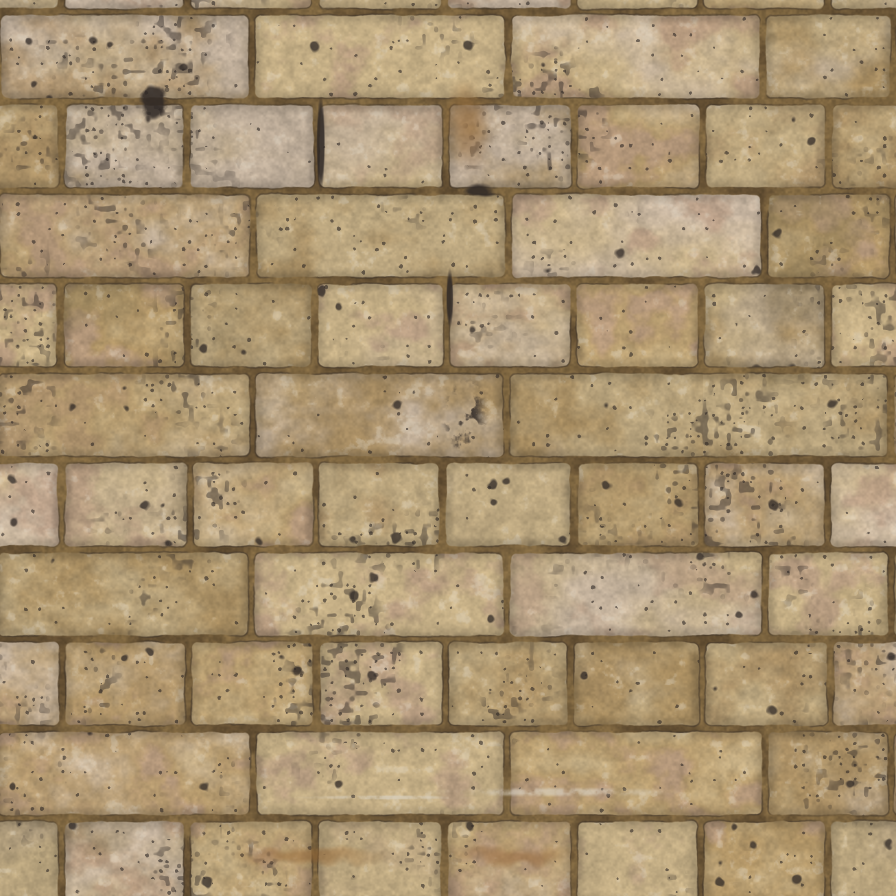
Write a three.js fragment shader that draws this texture.

```glsl
// Weathered buff brick wall: ten courses alternating stretchers and headers.
// Each brick is a rounded box with a hashed tint; tiling noise adds mottling,
// pits and rough edges, and a few soft ellipses add stains and streaks.

varying vec2 vUv;

const float COURSES = 10.0;
const float HEADERS = 7.0;          // header widths across the canvas
const float TOP_SHIFT = 0.0132;     // first bed joint, below the top edge
const float HEADER_SHIFT = 0.474;   // first head joints, in header widths
const float STRETCHER_SHIFT = -0.03;
const float JOINT = 0.0082;
const float JOINT_JITTER = 0.036;
const float CORNER = 0.006;
const float ROUGHNESS = 0.0032;
const float EDGE = 0.0011;
const float LONG_COURSE = 4.0;      // course with one extra long brick
const float LONG_SEAM = 0.785;      // colour change on the long brick

const vec3 BUFF = vec3(0.765, 0.680, 0.520);
const vec3 PALE = vec3(0.780, 0.710, 0.630);
const vec3 ROSE = vec3(0.700, 0.590, 0.500);
const vec3 GOLD = vec3(0.665, 0.550, 0.365);
const vec3 OLIVE = vec3(0.560, 0.485, 0.340);
const vec3 MORTAR = vec3(0.500, 0.405, 0.255);
const vec3 MORTAR_DARK = vec3(0.385, 0.305, 0.195);
const vec3 SOOT = vec3(0.180, 0.155, 0.145);
const vec3 RUST = vec3(0.570, 0.390, 0.200);
const vec3 LIME = vec3(0.850, 0.820, 0.760);

float hash(vec2 p) {
  vec3 q = fract(p.xyx * 0.1031);
  q += dot(q, q.yzx + 33.33);
  return fract((q.x + q.y) * q.z);
}

// Value noise that tiles over the canvas; cells must be whole numbers
float noise(vec2 uv, vec2 cells) {
  vec2 p = uv * cells;
  vec2 i = floor(p), f = fract(p);
  f = f * f * (3.0 - 2.0 * f);
  vec2 a = mod(i, cells), b = mod(i + 1.0, cells);
  vec2 s = cells * 1.37;
  return mix(mix(hash(a + s), hash(vec2(b.x, a.y) + s), f.x),
             mix(hash(vec2(a.x, b.y) + s), hash(b + s), f.x), f.y);
}

float fbm(vec2 uv, vec2 cells) {
  float sum = 0.0, gain = 0.5;
  for (int i = 0; i < 4; i++) {
    sum += gain * noise(uv, cells);
    cells *= 2.0;
    gain *= 0.5;
  }
  return sum / 0.9375;
}

// Scattered round pits, one candidate per grid cell
float pits(vec2 uv, float cells, float density) {
  vec2 p = uv * cells, id = mod(floor(p), cells);
  vec2 c = 0.3 + 0.4 * vec2(hash(id + 3.1), hash(id + 17.7));
  float r = mix(0.10, 0.27, hash(id + 41.3));
  float d = length(fract(p) - c) + 0.16 * (noise(uv, vec2(cells * 4.0)) - 0.5);
  return step(hash(id + 71.9), density) * smoothstep(r + 0.08, r - 0.08, d);
}

float ellipse(vec2 uv, vec2 c, vec2 size, float soft) {
  return smoothstep(1.0 + soft, 1.0 - soft, length((uv - c) / size));
}

float jointX(float joint, float course) {
  return joint + JOINT_JITTER * (hash(vec2(mod(joint, HEADERS), course) + 5.0) - 0.5);
}

void main() {
  vec2 uv = vUv;
  float broad = fbm(uv, vec2(9.0, 13.0));
  float patches = fbm(uv + 0.37, vec2(24.0, 29.0));
  float fine = fbm(uv, vec2(71.0));
  float grain = noise(uv, vec2(230.0)) * 0.6 + noise(uv, vec2(410.0)) * 0.4;

  // Course and brick span
  float y = (1.0 - uv.y - TOP_SHIFT) * COURSES;
  float course = mod(floor(y), COURSES);
  bool headers = mod(course, 2.0) > 0.5;
  float x = mod(uv.x * HEADERS - (headers ? HEADER_SHIFT : STRETCHER_SHIFT), HEADERS);
  float start = floor(x), span = 1.0;
  if (!headers) {
    start = 2.0 * floor(x * 0.5);
    span = start > 5.0 ? 1.0 : 2.0;
    if (course == LONG_COURSE && start > 3.0) { start = 4.0; span = 3.0; }
  }

  // Rounded box with rough edges
  float left = jointX(start, course), right = jointX(start + span, course);
  vec2 q = vec2((x - 0.5 * (left + right)) / HEADERS, (fract(y) - 0.5) / COURSES);
  vec2 halfSize = 0.5 * vec2((right - left) / HEADERS, 1.0 / COURSES) - 0.5 * JOINT;
  vec2 e = abs(q) - halfSize + CORNER;
  float d = length(max(e, 0.0)) + min(max(e.x, e.y), 0.0) - CORNER;
  d += ROUGHNESS * (fine - 0.5) + 0.0016 * (noise(uv, vec2(31.0)) - 0.5);

  // Brick tint and mottling
  vec2 id = vec2(start, course);
  if (span > 2.5) id.x += 9.0 * smoothstep(-0.02, 0.02, uv.x - LONG_SEAM) > 4.5 ? 9.0 : 0.0;
  float tint = hash(id + 11.0), warm = hash(id + 29.0), shade = hash(id + 53.0);
  float paleBias = 0.22 * smoothstep(0.75, 1.0, uv.y);
  vec3 brick = mix(BUFF, PALE, smoothstep(0.55, 1.05, tint + paleBias + 0.9 * (broad - 0.4)));
  brick = mix(brick, GOLD, 0.85 * smoothstep(0.55, 1.15, warm - paleBias + 0.9 * (patches - 0.4)));
  brick = mix(brick, ROSE, 0.75 * smoothstep(0.48, 0.72, patches) * smoothstep(0.2, 0.8, shade));
  brick = mix(brick, OLIVE, 0.6 * smoothstep(0.5, 0.75, broad) * smoothstep(0.5, 0.95, hash(id + 83.0)));
  brick *= 0.94 + 0.09 * shade + 0.22 * (fine - 0.5) + 0.15 * (grain - 0.5);
  brick = mix(brick, LIME, 0.35 * smoothstep(0.64, 0.82, fine));
  brick *= 1.0 - 0.17 * smoothstep(-0.013, 0.0, d) * (0.4 + patches);

  // Pits and soot clusters
  float cluster = smoothstep(0.52, 0.72, fbm(uv + 0.61, vec2(11.0, 8.0)));
  brick = mix(brick, SOOT, 0.6 * pits(uv, 120.0, 0.06 + 0.16 * cluster));
  brick = mix(brick, SOOT, 0.75 * pits(uv + 0.23, 47.0, 0.035));
  brick = mix(brick, SOOT, 0.45 * cluster * smoothstep(0.66, 0.84, noise(uv, vec2(150.0))));

  // Mortar with shadowed brick edges
  vec3 mortar = mix(MORTAR_DARK, MORTAR, smoothstep(0.25, 0.65, patches));
  mortar *= 0.86 + 0.28 * grain;
  float shadow = smoothstep(0.0028, 0.0, d) * smoothstep(0.35, 0.65, noise(uv + 0.13, vec2(43.0)));
  mortar = mix(mortar, SOOT, 0.5 * shadow);
  vec3 color = mix(mortar, brick, smoothstep(EDGE, -EDGE, d));

  // Stains, sooty joints and lime streaks
  vec2 w = uv + 0.012 * (vec2(fine, noise(uv + 0.5, vec2(60.0))) - 0.5);
  float rust = ellipse(w, vec2(0.345, 0.044), vec2(0.06, 0.007), 0.7)
             + ellipse(w, vec2(0.575, 0.046), vec2(0.05, 0.009), 0.7)
             + ellipse(w, vec2(0.522, 0.860), vec2(0.018, 0.035), 0.8);
  color = mix(color, RUST, 0.5 * min(rust, 1.0));
  float soot = ellipse(w, vec2(0.172, 0.886), vec2(0.015, 0.014), 0.2)
             + ellipse(w, vec2(0.535, 0.788), vec2(0.013, 0.005), 0.4)
             + ellipse(uv, vec2(0.358, 0.840), vec2(0.0042, 0.046), 0.25)
             + ellipse(uv, vec2(0.502, 0.667), vec2(0.0035, 0.028), 0.3);
  soot += ellipse(w, vec2(0.520, 0.535), vec2(0.02, 0.036), 0.5) * smoothstep(0.52, 0.68, fine);
  color = mix(color, SOOT, 0.85 * min(soot, 1.0));
  float lime = ellipse(uv, vec2(0.62, 0.116), vec2(0.10, 0.004), 0.6)
             + ellipse(uv, vec2(0.43, 0.110), vec2(0.07, 0.002), 0.6);
  color = mix(color, LIME, 0.65 * min(lime, 1.0) * smoothstep(0.25, 0.6, fine));

  gl_FragColor = vec4(color, 1.0);
}
```
